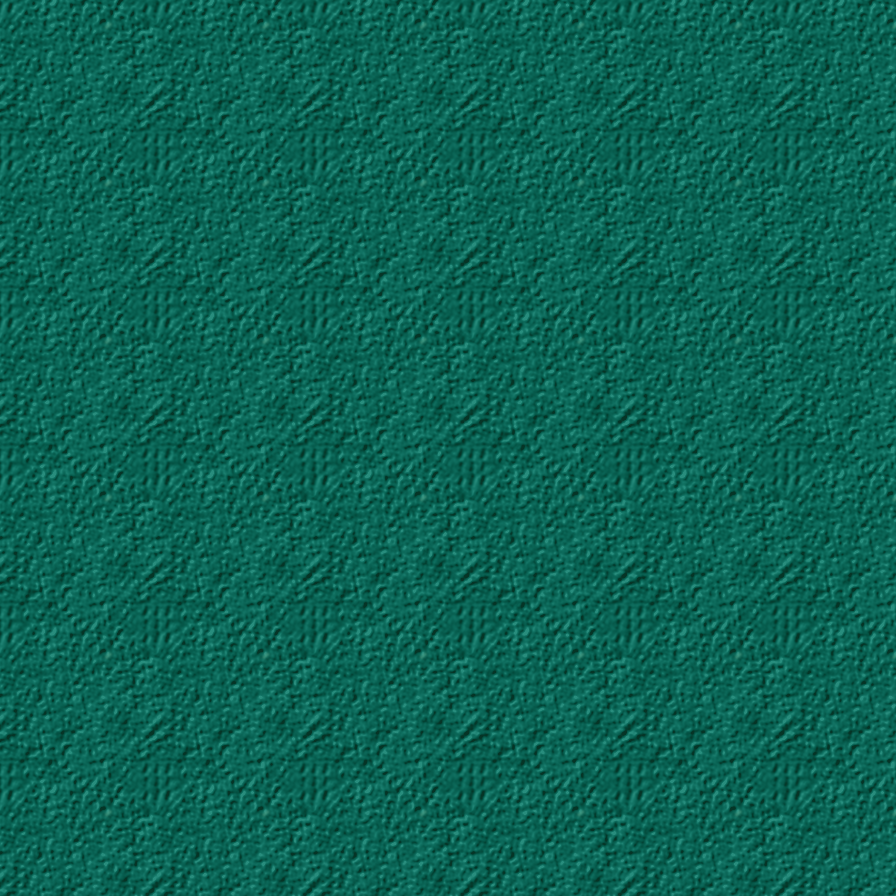
Reproduce this pattern procedurally as a Shadertoy shader.

```glsl
// Embossed green paper: one small square tile repeats about 5.7 times each way.
// A periodic height field of gradient noise on rotated lattices is lit from the
// upper left; thin pressed marks with lit far edges form the motif on top.

const float TILE = 0.17578;                 // tile side, in canvas heights
const vec2 MOTIF = vec2(0.1745, 0.8320);    // centre of one pressed motif
const vec2 LIGHT_STEP = vec2(0.009, -0.009);// half emboss offset, in tiles
const vec2 LIT_EDGE = vec2(0.024, -0.018);  // from a mark to its lit edge
const float RELIEF = 3.3;                   // grain contrast
const float PRESS = 1.9;                    // mark contrast
const float PATCHES = 1.35;                 // broad light and dark patches
const float LINE = 0.013;                   // mark half width, in tiles
const float WOBBLE = 0.007;                 // unevenness of the marks
const vec3 BASE = vec3(0.037, 0.389, 0.330);
const vec3 TINT = vec3(0.022, 0.051, 0.050);
const vec3 GLINT = vec3(0.36, 0.66, 0.55);
const float TAU = 6.2831853;

// Lattices map one tile to whole numbers of cells, so the noise repeats
const mat2 FINE = mat2(31.0, 21.0, -21.0, 31.0);
const mat2 MEDIUM = mat2(18.0, -13.0, 13.0, 18.0);
const mat2 SLANTED = mat2(18.0, 8.0, -18.0, 8.0);
const mat2 BROAD = mat2(6.0, 3.0, -3.0, 6.0);

// Unit gradient for a lattice cell, the same in every tile
vec2 cellGradient(vec2 cell, mat2 lattice, mat2 toTile, uint seed) {
    vec2 home = fract(toTile * cell + 0.0002) - 0.0002;
    uvec2 c = uvec2(ivec2(round(lattice * home)) + 512);
    uint h = c.x * 1973u + c.y * 9277u + seed * 26699u;
    h = (h ^ (h >> 15)) * 2246822519u;
    h = (h ^ (h >> 13)) * 3266489917u;
    h ^= h >> 16;
    float angle = float(h & 65535u) / 65536.0 * TAU;
    return vec2(cos(angle), sin(angle));
}

// Gradient noise over tile coordinates
float gradientNoise(vec2 tile, mat2 lattice, uint seed) {
    mat2 toTile = inverse(lattice);
    vec2 p = lattice * tile, i = floor(p), f = p - i;
    vec2 u = f * f * f * (f * (f * 6.0 - 15.0) + 10.0);
    vec2 e = vec2(1.0, 0.0);
    float a = dot(cellGradient(i, lattice, toTile, seed), f);
    float b = dot(cellGradient(i + e.xy, lattice, toTile, seed), f - e.xy);
    float c = dot(cellGradient(i + e.yx, lattice, toTile, seed), f - e.yx);
    float d = dot(cellGradient(i + e.xx, lattice, toTile, seed), f - e.xx);
    return mix(mix(a, b, u.x), mix(c, d, u.x), u.y);
}

// Soft stroke profile along the segment a-b
float stroke(vec2 p, vec2 a, vec2 b) {
    vec2 ab = b - a;
    float t = clamp(dot(p - a, ab) / dot(ab, ab), 0.0, 1.0);
    float d = length(p - a - ab * t) / LINE;
    return exp(-d * d);
}

// Strength of the pressed marks around the motif centre
float marks(vec2 q) {
    vec2 p = q + WOBBLE * sin(TAU * vec2(9.0, 7.0) * q.yx + vec2(0.6, 1.9));
    float m = 0.0;

    // Block of short upright dashes
    for (int i = -1; i <= 1; i++) {
        for (int j = -1; j <= 1; j++) {
            vec2 c = vec2(0.07 * float(i), 0.085 * float(j) - 0.005);
            m += 1.65 * stroke(q - c, vec2(-0.006, -0.022), vec2(0.006, 0.018));
        }
    }
    // Zigzag row under the block
    for (int i = -2; i <= 2; i++) {
        vec2 c = vec2(0.06 * float(i), -0.205);
        m += 1.0 * stroke(q - c, vec2(-0.016, -0.012), vec2(0.012, 0.012));
    }
    // Slanted strokes above the block
    for (int i = 0; i < 5; i++) {
        vec2 foot = vec2(-0.27 + 0.11 * float(i), 0.15 + 0.02 * float(i % 2));
        m += 0.65 * stroke(p, foot, foot + vec2(0.10, 0.10));
    }
    // Broken bars over and under, with uprights at the sides
    float broken = 0.7 + 0.4 * sin(TAU * 9.0 * q.x);
    m += 0.90 * broken * stroke(p, vec2(-0.25, 0.130), vec2(0.20, 0.130));
    m += 0.90 * broken * stroke(p, vec2(-0.15, -0.465), vec2(0.30, -0.455));
    m += 0.55 * stroke(p, vec2(0.37, 0.13), vec2(0.36, -0.02));
    m -= 0.50 * stroke(q, vec2(-0.315, 0.13), vec2(-0.315, -0.14));
    return m;
}

// Periodic height of the paper grain
float height(vec2 t) {
    return 0.80 * gradientNoise(t, FINE, 11u)
         + 0.75 * gradientNoise(t, MEDIUM, 23u)
         + 0.65 * gradientNoise(t, SLANTED, 29u);
}

void mainImage(out vec4 fragColor, in vec2 fragCoord) {
    vec2 t = (fragCoord / iResolution.y - MOTIF) / TILE;
    vec2 q = fract(t + 0.5) - 0.5;

    // Grain: slopes facing the light are bright; calmer inside the motif
    float core = 1.0 - smoothstep(0.10, 0.22, length(q));
    float gain = RELIEF * (1.0 - 0.55 * core);
    float slope = gain * (height(t + LIGHT_STEP) - height(t - LIGHT_STEP));
    float shade = slope * (0.76 + 0.08 * min(slope * slope, 6.0));

    // Broad patches and a fine weave around the motif
    shade += PATCHES * gradientNoise(t, BROAD, 17u);
    float block = 1.0 - smoothstep(0.22, 0.32, max(abs(q.x), abs(q.y)));
    shade += 0.35 * block * sin(TAU * 19.0 * q.x) * sin(TAU * 19.0 * q.y);

    // Pressed marks, dark with a lit edge on the far side
    shade -= PRESS * (marks(q) - 0.6 * marks(q - LIT_EDGE));
    shade = clamp(shade, -3.6, 3.2);

    // Tiny pale fleck at the lower left of each motif
    vec3 color = BASE + TINT * shade + vec3(0.005, 0.0, 0.0) * shade * shade;
    float fleck = stroke(q, vec2(-0.315, -0.217), vec2(-0.295, -0.200));
    fragColor = vec4(clamp(mix(color, GLINT, 0.45 * fleck), 0.0, 1.0), 1.0);
}
```
